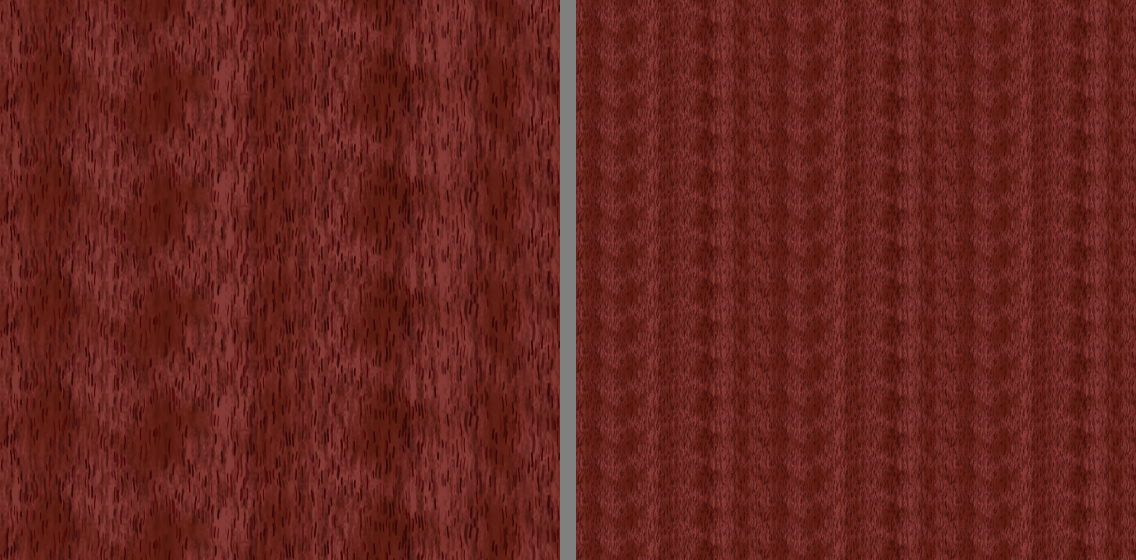
Left, the tile; right, the same tile 3 across and 3 down.
Reproduce this texture procedurally as a WebGL 1 fragment shader.

```glsl
precision highp float;
// Red-brown wood veneer: fine upright fibres, short dark pores and soft dark bands.
// Wrapped value noise gives the fibres, jittered cells the pores, layered sines the
// bands; the grain repeats five times up and the bands five times across.

uniform vec2 u_resolution;

const float TAU = 6.2831853;
const float REPEATS = 5.0;                   // bands across and grain repeats up
const vec2 BAND_PHASE = vec2(0.45, 0.15);    // darkest point inside a repeat
const float BAND_STRENGTH = 0.72;
const float PORE_STRENGTH = 0.92;
const float GRAIN_CONTRAST = 1.0;
const float WOBBLE = 0.0007;                 // sideways sway of the fibres

// Noise grids: cells over the full width, cells per repeat in height
const vec2 CLOUD_GRID = vec2(20.0, 4.0);
const vec2 STRAND_GRID = vec2(110.0, 3.0);
const vec2 FIBRE_GRID = vec2(236.0, 8.0);
const vec2 SPECK_GRID = vec2(380.0, 44.0);
const vec2 PORE_GRID = vec2(173.0, 6.0);

const vec3 LIGHT_WOOD = vec3(0.53, 0.23, 0.21);
const vec3 MID_WOOD = vec3(0.44, 0.165, 0.145);
const vec3 DARK_WOOD = vec3(0.33, 0.12, 0.09);
const vec3 BAND_WOOD = vec3(0.36, 0.10, 0.05);
const vec3 RED_PORE = vec3(0.27, 0.0, 0.0);
const vec3 BLACK_PORE = vec3(0.19, 0.02, 0.02);

float hash(vec2 p, float seed) {
    vec3 q = fract(vec3(p.xyx + seed * 17.3) * 0.1031);
    q += dot(q, q.yzx + 33.33);
    return fract((q.x + q.y) * q.z);
}

// Value noise that wraps after one full width and one repeat of height
float wrappedNoise(vec2 uv, vec2 grid, float seed) {
    vec2 p = uv * grid * vec2(1.0, REPEATS);
    vec2 cell = floor(p);
    vec2 f = fract(p);
    f = f * f * (3.0 - 2.0 * f);
    vec2 a = mod(cell, grid);
    vec2 b = mod(cell + 1.0, grid);
    float low = mix(hash(a, seed), hash(vec2(b.x, a.y), seed), f.x);
    float high = mix(hash(vec2(a.x, b.y), seed), hash(b, seed), f.x);
    return mix(low, high, f.y);
}

// One layer of upright dashes: x is coverage, y is a random tint
vec2 pores(vec2 uv, vec2 grid, float seed) {
    vec2 scale = grid * vec2(1.0, REPEATS);
    vec2 p = uv * scale;
    float column = mod(floor(p.x), grid.x);
    p.y += hash(vec2(column, 3.0), seed) * grid.y;
    vec2 cell = vec2(column, mod(floor(p.y), grid.y));
    float pick = hash(cell, seed + 1.0);
    float tint = hash(cell, seed + 2.0);
    float size = hash(cell, seed + 3.0);

    vec2 halfSize = vec2(mix(0.16, 0.30, tint), mix(0.16, 0.42, size));
    vec2 offset = fract(p) - 0.5;
    offset.x += (size - 0.5) * 0.2;
    vec2 soft = 0.6 * scale / u_resolution + vec2(0.02, 0.06);
    vec2 cover = smoothstep(-soft, soft, halfSize - abs(offset));
    float strength = smoothstep(0.40, 0.95, pick);
    return vec2(cover.x * cover.y * strength, tint);
}

// Dark bands, deepest once in every repeat of height
float bandShade(vec2 uv, float cloud) {
    vec2 wave = 0.5 + 0.5 * cos(TAU * (uv * REPEATS - BAND_PHASE));
    float ripple = 0.08 * sin(TAU * (2.0 * REPEATS * uv.y + 5.0 * uv.x));
    float shade = wave.x * wave.x * (0.55 + 0.4 * wave.y) + 0.14 * wave.y;
    return clamp(shade + ripple + 0.75 * (cloud - 0.5), 0.0, 1.0);
}

void main() {
    vec2 uv = gl_FragCoord.xy / u_resolution;
    float cloud = wrappedNoise(uv, CLOUD_GRID, 1.0);
    float shade = bandShade(uv, cloud);

    // Fibres sway a little, by whole waves per repeat
    vec2 grainUv = uv;
    grainUv.x += WOBBLE * (sin(TAU * (REPEATS * 2.0 * uv.y + 7.0 * uv.x))
                         + sin(TAU * (REPEATS * 5.0 * uv.y + 11.0 * uv.x)));

    // Wood tone from coarse to fine
    float grain = 0.40 * (wrappedNoise(grainUv, STRAND_GRID, 2.0) - 0.5)
                + 0.55 * (wrappedNoise(grainUv, FIBRE_GRID, 3.0) - 0.5)
                + 0.32 * (wrappedNoise(grainUv, SPECK_GRID, 4.0) - 0.5);
    float tone = 0.60 + GRAIN_CONTRAST * grain - 0.18 * shade;
    vec3 color = mix(DARK_WOOD, MID_WOOD, smoothstep(0.22, 0.48, tone));
    color = mix(color, LIGHT_WOOD, smoothstep(0.50, 0.80, tone));
    color = mix(color, BAND_WOOD, BAND_STRENGTH * shade);

    // Two sizes of pores
    for (int i = 0; i < 2; i++) {
        float layer = float(i);
        vec2 grid = PORE_GRID - layer * vec2(56.0, 2.0);
        vec2 pore = pores(grainUv, grid, 10.0 + 5.0 * layer);
        vec3 poreColor = mix(RED_PORE, BLACK_PORE, smoothstep(0.3, 0.7, pore.y));
        color = mix(color, poreColor, pore.x * PORE_STRENGTH * (1.0 - 0.35 * layer));
    }

    gl_FragColor = vec4(color, 1.0);
}
```
